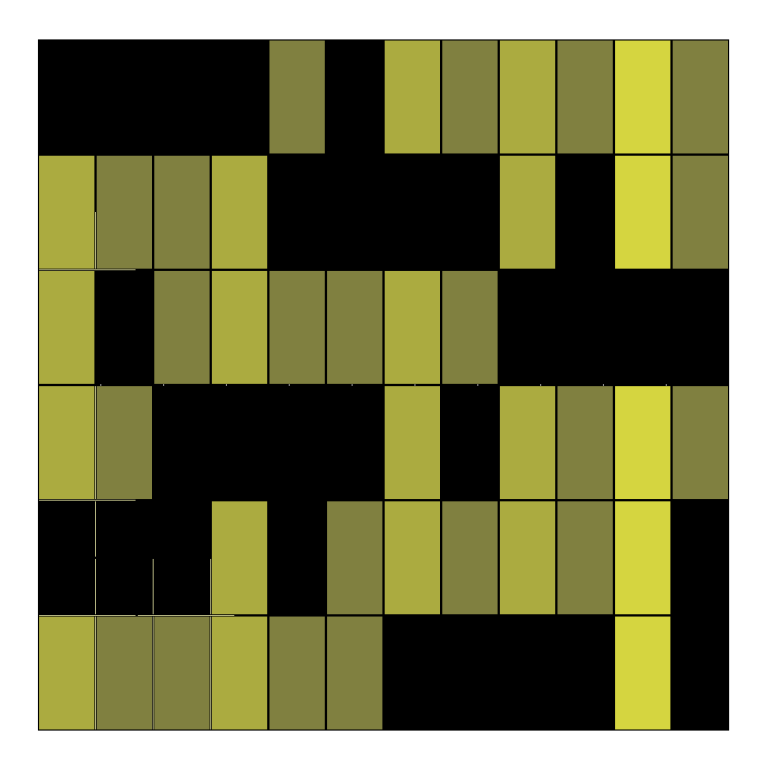
This pattern is drawn by a WebGL 1 fragment shader. Its source:

```glsl
precision highp float;

uniform vec2 u_resolution;

#define ORIGIN vec2(0.0494, 0.0487)
#define SIDE 0.9
#define COLS 12.0
#define ROWS 6.0
#define GAP 0.0033
#define HAIR 0.0011
#define TICK 0.0016
#define OLIVE vec3(0.502, 0.502, 0.251)
#define MUSTARD vec3(0.67, 0.67, 0.25)
#define LEMON vec3(0.835, 0.835, 0.25)
#define CREAM vec3(0.92, 0.92, 0.66)

// Share of a pixel of width px at x that lies between a and b
float span(float x, float a, float b, float px) {
  return clamp((min(x + 0.5 * px, b) - max(x - 0.5 * px, a)) / px, 0.0, 1.0);
}

// Coverage of the cells that split 0..1 into n parts with gaps between
float cells(float x, float n, float px) {
  float i = floor(x * n);
  return span(x, i / n + 0.5 * GAP, (i + 1.0) / n - 0.5 * GAP, px);
}

// Coverage of a thin line centred at c
float line(float x, float c, float width, float px) {
  return span(x, c - 0.5 * width, c + 0.5 * width, px);
}

bool same(float a, float b) {
  return abs(a - b) < 0.5;
}

// Column where the dark run of each row begins
float runStart(float row) {
  if (row < 2.5) return 4.0 * row;
  return same(row, 3.0) ? 2.0 : same(row, 4.0) ? 11.0 : 6.0;
}

// Each row drops four columns in a run, and one more after a lit column
bool isDark(float col, float row) {
  float k = floor(mod(col - runStart(row) + COLS + 0.5, COLS));
  return k < 3.5 || same(k, 5.0);
}

vec3 columnColor(float col) {
  if (same(col, 10.0)) return LEMON;
  bool everyThird = col < 6.5 && mod(col + 0.5, 3.0) < 1.0;
  return everyThird || same(col, 8.0) ? MUSTARD : OLIVE;
}

// Pale vertical lines inside the first column gaps, counted per half row
float uprights(vec2 p, vec2 px) {
  float halfRow = floor(p.y * 2.0 * ROWS);
  float count = halfRow > 8.5 ? 3.0 : halfRow > 5.5 || same(halfRow, 3.0) ? 1.0 : 0.0;
  float k = floor(p.x * COLS + 0.5);
  if (k < 0.5 || k > count + 0.5) return 0.0;
  float parts = same(halfRow, 8.0) || same(halfRow, 9.0) ? 2.0 * ROWS : ROWS;
  return line(p.x, k / COLS, HAIR, px.x) * cells(p.y, parts, px.y);
}

// Pale horizontal pieces, sevenths of the width, inside some row gaps
float rungs(vec2 p, vec2 px) {
  float k = floor(p.y * ROWS + 0.5);
  float count = same(k, 5.0) ? 2.0 : same(k, 2.0) || same(k, 4.0) ? 1.0 : 0.0;
  if (floor(p.x * 7.0) > count - 0.5) return 0.0;
  return line(p.y, k / ROWS, HAIR, px.y) * cells(p.x, 7.0, px.x);
}

// White specks at elevenths of the width along the middle gap
float ticks(vec2 p, vec2 px) {
  float k = floor(p.x * 11.0 + 0.5);
  if (k < 0.5 || k > 10.5) return 0.0;
  return line(p.x, k / 11.0, TICK, px.x) * line(p.y, 0.5, TICK, px.y);
}

void main() {
  // Panel coordinates, 0..1 from its top left corner
  vec2 p = (gl_FragCoord.xy / u_resolution - ORIGIN) / SIDE;
  p.y = 1.0 - p.y;
  vec2 px = 1.0 / (u_resolution * SIDE);

  // Lit cells on black
  vec2 id = floor(p * vec2(COLS, ROWS));
  vec3 color = vec3(0.0);
  if (!isDark(id.x, id.y)) {
    color = columnColor(id.x) * cells(p.x, COLS, px.x) * cells(p.y, ROWS, px.y);
  }

  // Stray hairlines and specks
  color = mix(color, CREAM, max(uprights(p, px), rungs(p, px)));
  color = mix(color, vec3(1.0), ticks(p, px));

  // White margin
  float panel = span(p.x, 0.0, 1.0, px.x) * span(p.y, 0.0, 1.0, px.y);
  gl_FragColor = vec4(mix(vec3(1.0), color, panel), 1.0);
}
```
